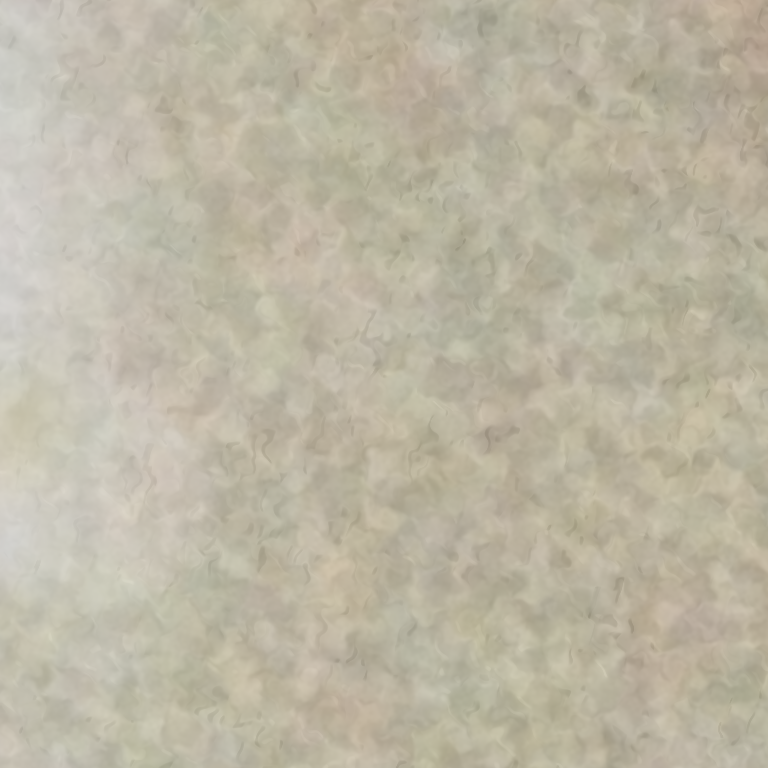
A Shadertoy shader for this texture:

```glsl
// Softly mottled beige stone sheet with a pale, cool glare along its left side.
// Warped value noise makes the mottles, stretched noise the small flecks,
// and wide gaussian pools lay the reflected light on top.

const vec3 STONE = vec3(0.722, 0.697, 0.615);
const vec3 GLARE = vec3(0.845, 0.842, 0.835);
const vec3 WARM_GLARE = vec3(0.835, 0.805, 0.705);
const vec3 GREEN_PINK = vec3(-0.030, 0.014, 0.006);
const vec3 YELLOW_BLUE = vec3(0.006, 0.004, -0.030);

const float MOTTLE_SCALE = 38.0;
const float MOTTLE_CONTRAST = 0.098;
const float GRAIN_SCALE = 92.0;
const float GRAIN_CONTRAST = 0.052;
const float DRIFT_SCALE = 9.0;
const float DRIFT_CONTRAST = 0.026;
const float FLECK_SCALE = 75.0;
const float DARK_FLECK = 0.060;
const float LIGHT_FLECK = 0.030;

float hash(vec2 p) {
    vec3 q = fract(vec3(p.xyx) * 0.1031);
    q += dot(q, q.yzx + 33.33);
    return fract((q.x + q.y) * q.z);
}

// Smooth value noise, 0 to 1
float noise(vec2 p) {
    vec2 cell = floor(p);
    vec2 f = p - cell;
    f = f * f * f * (f * (f * 6.0 - 15.0) + 10.0);
    float low = mix(hash(cell), hash(cell + vec2(1, 0)), f.x);
    float high = mix(hash(cell + vec2(0, 1)), hash(cell + vec2(1, 1)), f.x);
    return mix(low, high, f.y);
}

// Noise centred on zero, on a turned grid
float grain(vec2 p, float angle, float seed) {
    float c = cos(angle), s = sin(angle);
    return noise(mat2(c, s, -s, c) * p + 100.0 + seed) - 0.5;
}

// Soft elliptical pool of light
float pool(vec2 uv, vec2 centre, vec2 size) {
    vec2 d = (uv - centre) / size;
    return exp(-dot(d, d));
}

// Sparse, short marks stretched along one direction
float flecks(vec2 p, float angle, float seed) {
    float c = cos(angle), s = sin(angle);
    vec2 q = mat2(c, s, -s, c) * p * vec2(1.0) + seed;
    float mark = noise(q * vec2(1.7, 0.85));
    float patchMask = smoothstep(0.35, 0.75, noise(p * 0.3 + seed * 2.0));
    return smoothstep(0.70, 0.96, mark) * patchMask;
}

void mainImage(out vec4 fragColor, in vec2 fragCoord) {
    vec2 uv = fragCoord / iResolution.xy;

    // Bend the domain so the mottles get ragged outlines
    vec2 bend = vec2(grain(uv * 60.0, 0.4, 3.0), grain(uv * 60.0, 1.1, 47.0));
    vec2 p = uv + bend * 0.016;

    // Brightness: broad drift, mottles, grain
    float tone = DRIFT_CONTRAST * grain(uv * DRIFT_SCALE, 0.5, 11.0);
    tone += MOTTLE_CONTRAST * grain(p * MOTTLE_SCALE, 0.6, 23.0);
    tone += GRAIN_CONTRAST * grain(p * GRAIN_SCALE, 1.0, 61.0);
    tone += 0.020 * grain(uv * 170.0, 0.3, 83.0);

    // Dark and light flecks
    tone -= DARK_FLECK * flecks(p * FLECK_SCALE, 0.25, 130.0);
    tone += LIGHT_FLECK * flecks(p * FLECK_SCALE, -0.7, 210.0);

    // Faint colour blotches
    vec3 tint = GREEN_PINK * (grain(uv * 8.0, 0.8, 5.0) + 0.6 * grain(p * 24.0, 0.2, 37.0));
    tint += YELLOW_BLUE * (grain(uv * 11.0, 0.3, 71.0) + 0.8 * grain(p * 32.0, 0.9, 19.0));

    // The upper right corner is a little darker and redder
    float corner = pool(uv, vec2(1.0, 1.0), vec2(0.40, 0.28));
    vec3 color = STONE + tone + tint - corner * vec3(0.008, 0.026, 0.026);

    // Glare: wide side light, bright upper pool, lower pool with a curved rim
    float side = exp(-uv.x / 0.26) * mix(0.42, 0.62, smoothstep(0.1, 0.6, uv.y));
    float upper = 0.62 * pool(uv, vec2(-0.04, 0.70), vec2(0.15, 0.25));
    float rim = length((uv - vec2(0.10, 0.36)) / vec2(0.19, 0.16));
    float lower = 0.30 * (1.0 - smoothstep(0.82, 1.06, rim + 0.15 * bend.x));
    lower += 0.30 * pool(uv, vec2(0.0, 0.29), vec2(0.09, 0.08)) * smoothstep(0.19, 0.24, uv.y);
    float glare = clamp(1.0 - (1.0 - side) * (1.0 - upper) * (1.0 - lower), 0.0, 0.92);

    // Two warm spots break the cool light at the left edge
    float warm = 0.85 * pool(uv, vec2(0.03, 0.445), vec2(0.07, 0.07));
    warm += 0.45 * pool(uv, vec2(0.02, 0.17), vec2(0.07, 0.06));
    vec3 light = mix(GLARE, WARM_GLARE, warm);
    light = mix(light, light - vec3(0.0, 0.02, 0.045), smoothstep(0.05, 0.30, uv.x));

    // The stone still shows through the light
    color = mix(color, light + 0.35 * (tone + tint), glare);
    fragColor = vec4(clamp(color, 0.0, 1.0), 1.0);
}
```
